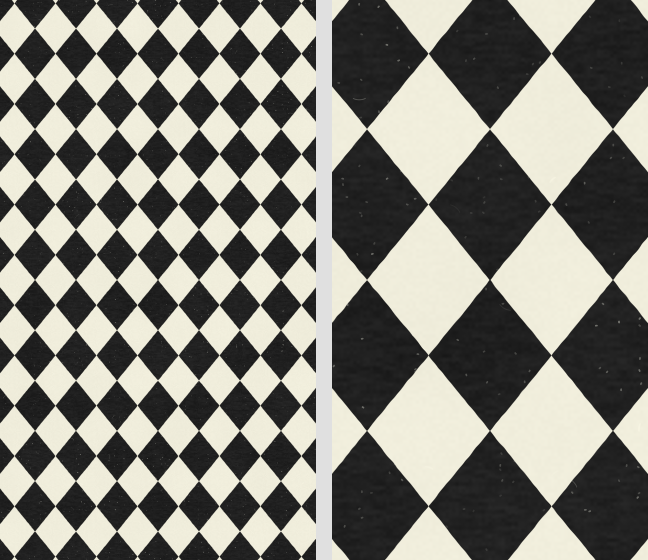
Left: the whole. Right: its middle third, enlarged.
Give the GLSL for this pattern, as a Shadertoy shader.

```glsl
// Harlequin check of tall black and cream diamonds, meeting point to point.
// One folded cell gives the diamond distance; value noise adds paper grain,
// and sparse hashed flecks and fibres wear the black ink.

float hash(vec2 p) {
    return fract(sin(dot(p, vec2(127.1, 311.7))) * 43758.5453);
}

float noise(vec2 p) {
    vec2 i = floor(p), f = fract(p);
    f = f * f * (3.0 - 2.0 * f);
    return mix(mix(hash(i), hash(i + vec2(1, 0)), f.x),
               mix(hash(i + vec2(0, 1)), hash(i + vec2(1, 1)), f.x), f.y);
}

// One randomly turned fleck in some cells of a grid; size is its half length and radius
float flecks(vec2 p, float scale, vec2 size, float density, float px) {
    vec2 id = floor(p * scale);
    float seed = hash(id + scale);
    if (seed > density) return 0.0;
    vec2 centre = 0.3 + 0.4 * vec2(hash(id + 17.3), hash(id + 41.9));
    vec2 q = (fract(p * scale) - centre) / scale;
    float angle = 6.2832 * hash(id + 73.1);
    vec2 along = vec2(cos(angle), sin(angle));
    float t = dot(q, along);
    float bend = 60.0 * t * t;
    float side = dot(q, vec2(-along.y, along.x)) - bend;
    float d = length(vec2(max(abs(t) - size.x, 0.0), side)) - size.y;
    float strength = 0.35 + 0.65 * hash(id + 5.7);
    return strength * (1.0 - smoothstep(-0.6 * px, 0.6 * px, d));
}

void mainImage(out vec4 fragColor, in vec2 fragCoord) {
    float px = 1.0 / iResolution.y;
    vec2 p = (fragCoord - 0.5 * iResolution.xy) * px;

    // Diamond lattice: a vertical pinch point sits at the canvas centre
    vec2 period = vec2(0.0732, 0.0898);
    vec2 cell = p / period + vec2(0.5, 0.0);
    vec2 id = floor(cell);
    vec2 q = abs(fract(cell) - 0.5);
    float d = (q.x + q.y - 0.5) / length(1.0 / period);
    d += 0.0005 * (noise(p * 230.0) - 0.5);
    float ink = 1.0 - smoothstep(-0.7 * px, 0.7 * px, d);

    // Paper grain: broad mottling plus fine horizontal fibres
    float mottle = noise(p * 22.0 + 9.0);
    float fibre = noise(p * vec2(150.0, 420.0));
    float grain = noise(p * 510.0 + 31.0);
    vec3 cream = vec3(0.94, 0.93, 0.86) + 0.012 * (mottle - 0.5) + 0.014 * (grain - 0.5);
    float shade = 0.45 * fibre + 0.3 * grain + 0.25 * mottle;
    vec3 black = vec3(0.125) + 0.075 * (shade - 0.5);

    // Each diamond carries its own amount of wear
    float wear = 0.35 + 0.65 * hash(id + 3.0);
    float dust = 0.0;
    for (int i = 0; i < 3; i++) {
        float k = float(i);
        dust += flecks(p + 0.37 * k, 74.0 + 23.0 * k, vec2(0.0003, 0.0005), 0.11, px);
    }
    float lint = flecks(p + 2.1, 31.0, vec2(0.0035, 0.0003), 0.12, px);
    black = mix(black, vec3(0.73, 0.73, 0.69), min(0.6 * wear * (dust + 0.6 * lint), 0.7));
    cream += 0.02 * flecks(p + 5.3, 40.0, vec2(0.002, 0.0005), 0.15, px);

    fragColor = vec4(mix(cream, black, ink), 1.0);
}
```
